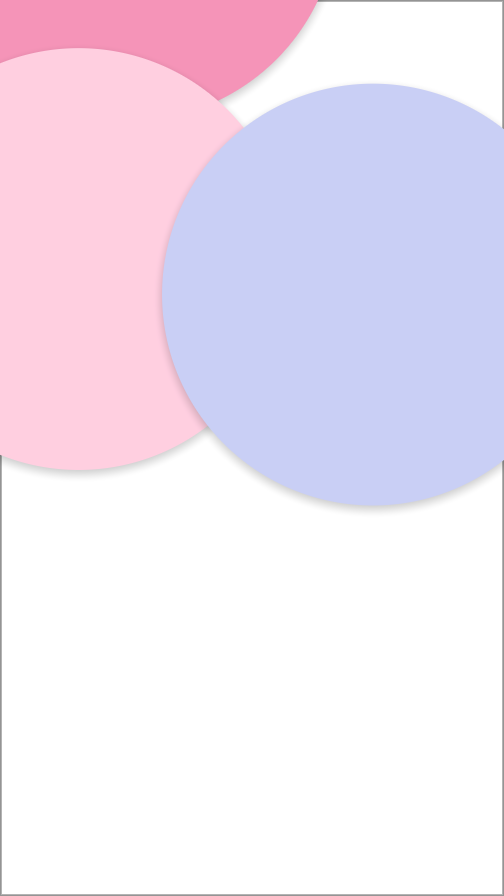
This background is drawn by a WebGL 2 fragment shader. Its source:

```glsl
#version 300 es
precision highp float;
// Three overlapping pastel discs with soft drop shadows on a thinly framed white page.

uniform vec2 u_resolution;
out vec4 outColor;

float circleDistance(vec2 p, vec2 center, float radius) {
    return length(p - center) - radius;
}

// Lays a shadowed disc over the colour beneath it.
vec3 paintDisc(vec3 base, vec2 p, vec2 center, vec3 discColor, float pixel) {
    float radius = 0.4185;
    float shadowDistance = circleDistance(p, center - vec2(0.0, 0.008), radius);
    float shadow = 0.21 * (1.0 - smoothstep(-0.018, 0.018, shadowDistance));
    float cover = clamp(0.5 - circleDistance(p, center, radius) / pixel, 0.0, 1.0);
    return mix(base * (1.0 - shadow), discColor, cover);
}

void main() {
    // The canvas width is one unit.
    float pixel = 1.0 / u_resolution.x;
    vec2 p = gl_FragCoord.xy * pixel;
    vec2 size = u_resolution * pixel;

    // White page with a thin grey frame
    vec2 inset = min(p, size - p);
    float page = clamp((min(inset.x, inset.y) - 0.0034) / pixel + 0.5, 0.0, 1.0);
    vec3 color = mix(vec3(0.58), vec3(1.0), page);

    // Discs from back to front, placed relative to the top edge
    vec2 q = vec2(p.x, p.y - size.y);
    color = paintDisc(color, q, vec2(0.2525, 0.178), vec3(0.96, 0.58, 0.72), pixel);
    color = paintDisc(color, q, vec2(0.156, -0.514), vec3(1.0, 0.81, 0.88), pixel);
    color = paintDisc(color, q, vec2(0.740, -0.5845), vec3(0.79, 0.81, 0.96), pixel);

    outColor = vec4(color, 1.0);
}
```
